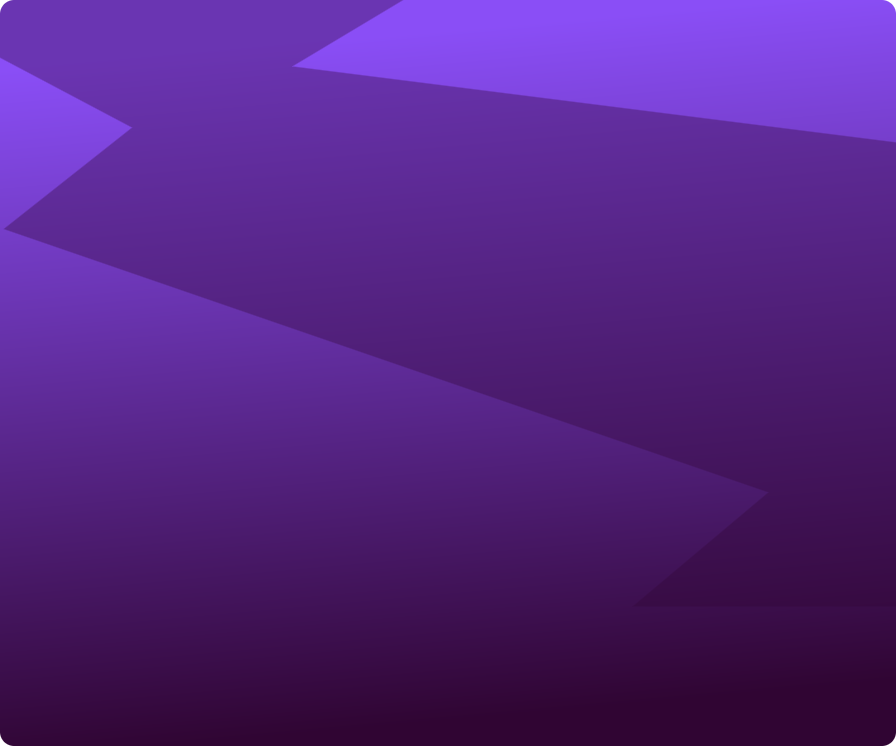
This background is drawn by a Shadertoy shader. Its source:

```glsl
const vec3 VIOLET = vec3(0.541, 0.306, 0.965);
const vec3 PLUM = vec3(0.188, 0.020, 0.200);
const vec3 PAPER = vec3(1.0);
const float BAND_OPACITY = 0.35;
const float CORNER_RADIUS = 0.019;
const int CORNERS = 10;

// Signed distance to a closed polygon, negative inside
float polygonDistance(vec2 p, vec2 corners[CORNERS]) {
    float nearest = dot(p - corners[0], p - corners[0]);
    float side = 1.0;
    for (int i = 0; i < CORNERS; i++) {
        vec2 a = corners[i];
        vec2 b = corners[(i + 1) % CORNERS];
        vec2 edge = b - a;
        vec2 toPoint = p - a;
        float along = clamp(dot(toPoint, edge) / dot(edge, edge), 0.0, 1.0);
        vec2 gap = toPoint - edge * along;
        nearest = min(nearest, dot(gap, gap));

        // Flip the sign at each crossing of a horizontal ray
        if ((a.y > p.y) != (b.y > p.y)) {
            float crossingX = a.x + edge.x * toPoint.y / edge.y;
            if (p.x < crossingX) side = -side;
        }
    }
    return side * sqrt(nearest);
}

float roundedBoxDistance(vec2 p, vec2 halfSize, float radius) {
    vec2 q = abs(p) - halfSize + radius;
    return length(max(q, 0.0)) + min(max(q.x, q.y), 0.0) - radius;
}

float coverage(float signedDistance, float pixel) {
    return clamp(0.5 - signedDistance / pixel, 0.0, 1.0);
}

// Slightly tilted fade from the bright top to the dark base
vec3 backdrop(vec2 p, vec3 top, vec3 base) {
    float depth = 1.0 - p.y + 0.09 * p.x;
    return mix(top, base, clamp((depth - 0.094) / 0.926, 0.0, 1.0));
}

void mainImage(out vec4 fragColor, in vec2 fragCoord) {
    vec2 p = fragCoord / iResolution.y;
    vec2 canvas = iResolution.xy / iResolution.y;
    float pixel = 1.0 / iResolution.y;

    vec3 color = backdrop(p, VIOLET, PLUM);

    // Translucent zigzag band, running past the canvas edges
    vec2 band[CORNERS] = vec2[CORNERS](
        vec2(-0.063, 1.047), vec2(0.619, 1.047),
        vec2(0.392, 0.911), vec2(1.266, 0.801),
        vec2(1.266, 0.187), vec2(0.848, 0.187),
        vec2(1.030, 0.340), vec2(0.005, 0.693),
        vec2(0.177, 0.829), vec2(-0.063, 0.956));
    float bandMask = coverage(polygonDistance(p, band), 1.4 * pixel);
    color = mix(color, PLUM, BAND_OPACITY * bandMask);

    // Rounded card corners
    float card = roundedBoxDistance(p - 0.5 * canvas, 0.5 * canvas, CORNER_RADIUS);
    color = mix(PAPER, color, coverage(card, pixel));

    fragColor = vec4(color, 1.0);
}
```
